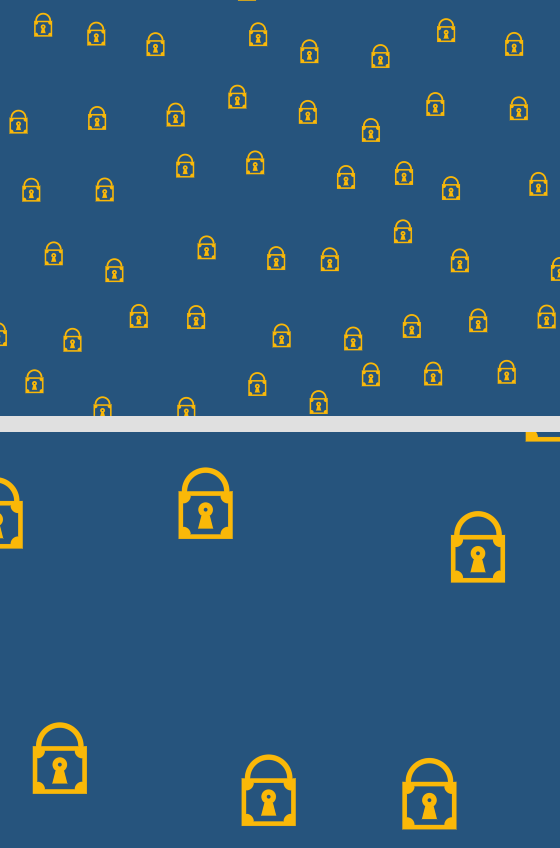
Top, the full canvas; bottom, a detail of the centre.
Reproduce this pattern procedurally as a WebGL 1 fragment shader.

```glsl
precision highp float;
// Scattered amber padlocks on a flat blue ground.
// Each cell of a staggered grid holds one jittered padlock, built from
// distance functions for the shackle, the framed body and the keyhole.

uniform vec2 u_resolution;

const vec3 GROUND = vec3(0.15, 0.33, 0.49);
const vec3 AMBER = vec3(0.98, 0.72, 0.03);

// Lengths in canvas heights
const float CELL = 0.167;
const float LOCK_SIZE = 0.0217;
const vec2 GRID_SHIFT = vec2(0.04, 0.03);

// Share of a cell a padlock may stray, and of a row it may slide
const vec2 JITTER = vec2(0.54, 0.58);
const float ROW_SLIDE = 0.8;

// Lengths in half widths of the padlock body
const vec2 BODY = vec2(1.0, 0.88);
const float FRAME = 0.17;
const float CORNER = 0.28;
const float SHACKLE_RADIUS = 0.78;
const float SHACKLE_HALF_STROKE = 0.1;
const float KEY_RADIUS = 0.27;
const float KEY_HOLE = 0.07;
const float KEY_TOP = 0.2;
const float KEY_BOTTOM = -0.5;

float hash(vec2 p) {
  return fract(sin(dot(p, vec2(127.1, 311.7))) * 43758.5453);
}

float box(vec2 p, vec2 halfSize) {
  vec2 d = abs(p) - halfSize;
  return max(d.x, d.y);
}

// Square frame whose inner corners are filled by quarter discs
float bodyFrame(vec2 p) {
  vec2 inner = BODY - FRAME;
  float corners = length(abs(p) - inner) - CORNER;
  float window = max(box(p, inner), -corners);
  return max(box(p, BODY), -window);
}

// Half ring standing on top of the body
float shackle(vec2 p) {
  p.y -= BODY.y;
  float ring = abs(length(p) - SHACKLE_RADIUS) - SHACKLE_HALF_STROKE;
  return max(ring, -p.y - 0.05);
}

// Pierced disc above a flaring foot
float keyhole(vec2 p) {
  float r = length(p - vec2(0.0, KEY_TOP));
  float disc = max(r - KEY_RADIUS, KEY_HOLE - r);
  float halfWidth = mix(0.28, 0.1, (p.y - KEY_BOTTOM) / (KEY_TOP - KEY_BOTTOM));
  float foot = max(abs(p.x) - halfWidth, KEY_BOTTOM - p.y);
  foot = max(foot, p.y - KEY_TOP + 0.15);
  return min(disc, foot);
}

float padlock(vec2 p) {
  return min(bodyFrame(p), min(shackle(p), keyhole(p)));
}

// Distance to the nearest padlock, in padlock units
float padlockField(vec2 uv) {
  vec2 grid = (uv + GRID_SHIFT) / CELL;
  float nearest = 10.0;
  for (int j = -1; j <= 1; j++) {
    float row = floor(grid.y) + float(j);
    float slide = ROW_SLIDE * hash(vec2(row, 7.3));
    for (int i = -1; i <= 1; i++) {
      vec2 cell = vec2(floor(grid.x - slide) + float(i), row);
      vec2 stray = vec2(hash(cell + 3.7), hash(cell + 19.1)) - 0.5;
      vec2 center = cell + 0.5 + JITTER * stray + vec2(slide, 0.0);
      nearest = min(nearest, padlock((grid - center) * CELL / LOCK_SIZE));
    }
  }
  return nearest;
}

void main() {
  vec2 uv = gl_FragCoord.xy / u_resolution.y;
  float pixel = 1.0 / (u_resolution.y * LOCK_SIZE);
  float ink = 1.0 - smoothstep(-0.65 * pixel, 0.65 * pixel, padlockField(uv));
  gl_FragColor = vec4(mix(GROUND, AMBER, ink), 1.0);
}
```
